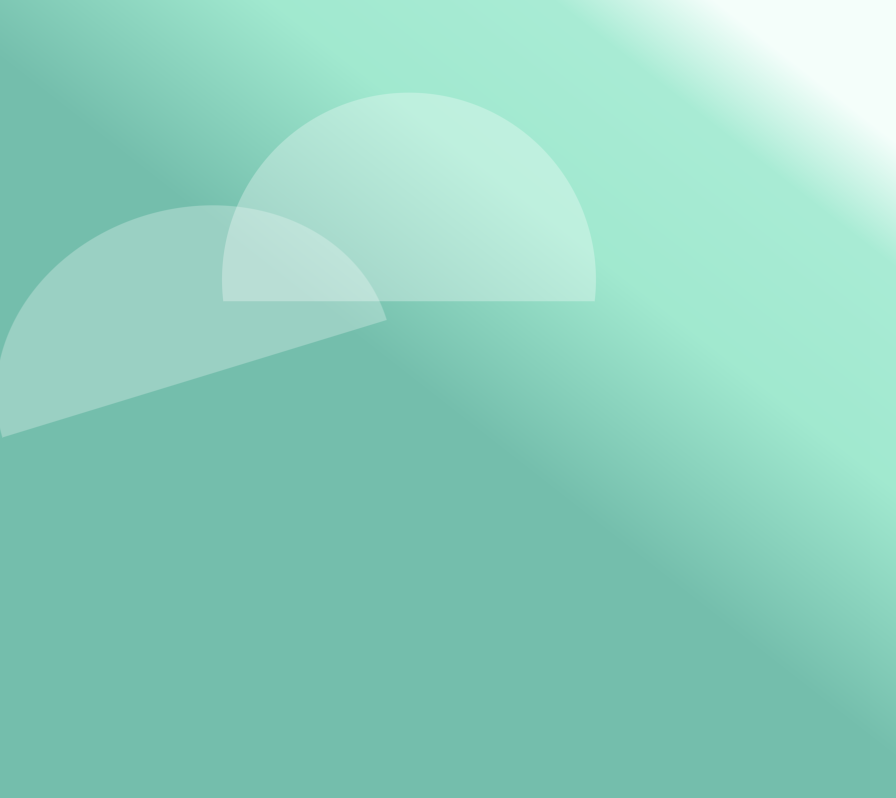
Reproduce this background procedurally as a Shadertoy shader.

```glsl
#define WHITE vec3(0.957, 0.995, 0.982)
#define MINT vec3(0.660, 0.923, 0.833)
#define DEEP_MINT vec3(0.630, 0.912, 0.812)
#define TEAL vec3(0.455, 0.745, 0.675)
#define SWEEP_ANGLE 38.0
#define STOPS vec4(0.095, 0.178, 0.328, 0.506)
#define ROUND_OPACITY 0.31
#define TILTED_OPACITY 0.27
#define TILT 17.0

// Linear blend between two stops, clamped outside them
float ramp(float start, float end, float t) {
    return clamp((t - start) / (end - start), 0.0, 1.0);
}

// Diagonal gradient running from the top right corner to the bottom left
vec3 backdrop(vec2 p, vec2 corner) {
    float angle = radians(SWEEP_ANGLE);
    vec2 axis = vec2(sin(angle), cos(angle));
    float t = dot(corner - p, axis) / dot(corner, axis);
    vec3 color = mix(WHITE, MINT, ramp(STOPS.x, STOPS.y, t));
    color = mix(color, DEEP_MINT, ramp(STOPS.y, STOPS.z, t));
    return mix(color, TEAL, ramp(STOPS.z, STOPS.w, t));
}

// Coverage of an ellipse cut flat at height base in its own tilted frame
float dome(vec2 p, vec2 center, vec2 radii, float base, float tilt, float pixel) {
    float c = cos(tilt), s = sin(tilt);
    vec2 d = p - center;
    vec2 q = vec2(c * d.x + s * d.y, c * d.y - s * d.x);
    float ellipse = (length(q / radii) - 1.0) * min(radii.x, radii.y);
    float edge = max(ellipse, base - q.y);
    return 1.0 - smoothstep(-pixel, pixel, edge);
}

void mainImage(out vec4 fragColor, in vec2 fragCoord) {
    vec2 p = fragCoord / iResolution.y;
    vec2 corner = vec2(iResolution.x / iResolution.y, 1.0);
    float pixel = 0.75 / iResolution.y;

    vec3 color = backdrop(p, corner);

    // Translucent domes, lightening each other where they overlap
    float upright = dome(p, vec2(0.5125, 0.6496), vec2(0.2343), -0.0271, 0.0, pixel);
    float tilted = dome(p, vec2(0.2438, 0.5254), vec2(0.2518, 0.2138), 0.0, radians(TILT), pixel);
    color = mix(color, vec3(1.0), ROUND_OPACITY * upright);
    color = mix(color, vec3(1.0), TILTED_OPACITY * tilted);

    fragColor = vec4(color, 1.0);
}
```
